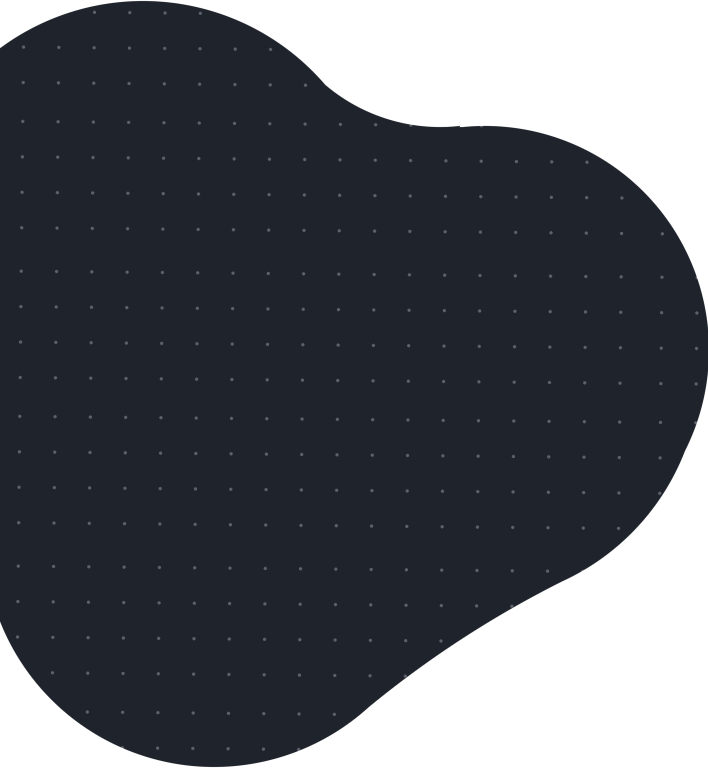
This background is drawn by a Shadertoy shader. Its source:

```glsl
const vec3 PAPER = vec3(1.0);
const vec3 INK = vec3(0.122, 0.141, 0.173);
const vec3 DOT = vec3(0.36, 0.38, 0.42);

float disc(vec2 p, vec2 centre, float radius) {
    return length(p - centre) - radius;
}

// Signed distance to the line a-b, negative on its left
float rightOf(vec2 p, vec2 a, vec2 b) {
    vec2 along = normalize(b - a);
    return dot(p - a, vec2(along.y, -along.x));
}

// Concave neck: counterclockwise triangle of two lobe centres and a hollow's centre
float neck(vec2 p, vec2 a, vec2 b, vec2 hollow, float radius) {
    float triangle = max(rightOf(p, a, b), max(rightOf(p, b, hollow), rightOf(p, hollow, a)));
    return max(triangle, -disc(p, hollow, radius));
}

float blob(vec2 p) {
    vec2 top = vec2(0.1862, 0.6862);
    vec2 right = vec2(0.6315, 0.5443);
    vec2 lowerRight = vec2(0.6029, 0.5247);
    vec2 bottom = vec2(0.2786, 0.3008);

    float d = disc(p, top, 0.3125);
    d = min(d, disc(p, right, 0.2917));
    d = min(d, disc(p, lowerRight, 0.3099));
    d = min(d, disc(p, bottom, 0.2995));
    d = min(d, disc(p, vec2(0.13, 0.414), 0.156));
    d = min(d, neck(p, top, right, vec2(0.5729, 1.0651), 0.2305));
    return min(d, neck(p, lowerRight, bottom, vec2(1.3346, -0.9596), 1.3451));
}

// Distance to the nearest point of a slightly turned grid, rows in groups of four
float gridDistance(vec2 p) {
    float across = p.x - 0.0102 * p.y;
    across -= 0.0072 * step(0.83, across) + 0.0211;
    across -= 0.04595 * round(across / 0.04595);

    float down = 1.0 - p.y - 0.0095 * p.x - 0.1578;
    down = mod(down + 0.023, 0.3841) - 0.023;
    down -= 0.195 * step(0.17, down);
    down -= 0.04616 * clamp(round(down / 0.04616), 0.0, 3.0);
    return length(vec2(across, down));
}

void mainImage(out vec4 fragColor, in vec2 fragCoord) {
    vec2 p = fragCoord / iResolution.y;
    float pixel = 1.0 / iResolution.y;

    float dots = 1.0 - smoothstep(-0.7 * pixel, 0.7 * pixel, gridDistance(p) - 0.0021);
    float inside = 1.0 - smoothstep(-0.7 * pixel, 0.7 * pixel, blob(p));

    vec3 color = mix(PAPER, mix(INK, DOT, dots), inside);
    fragColor = vec4(color, 1.0);
}
```
